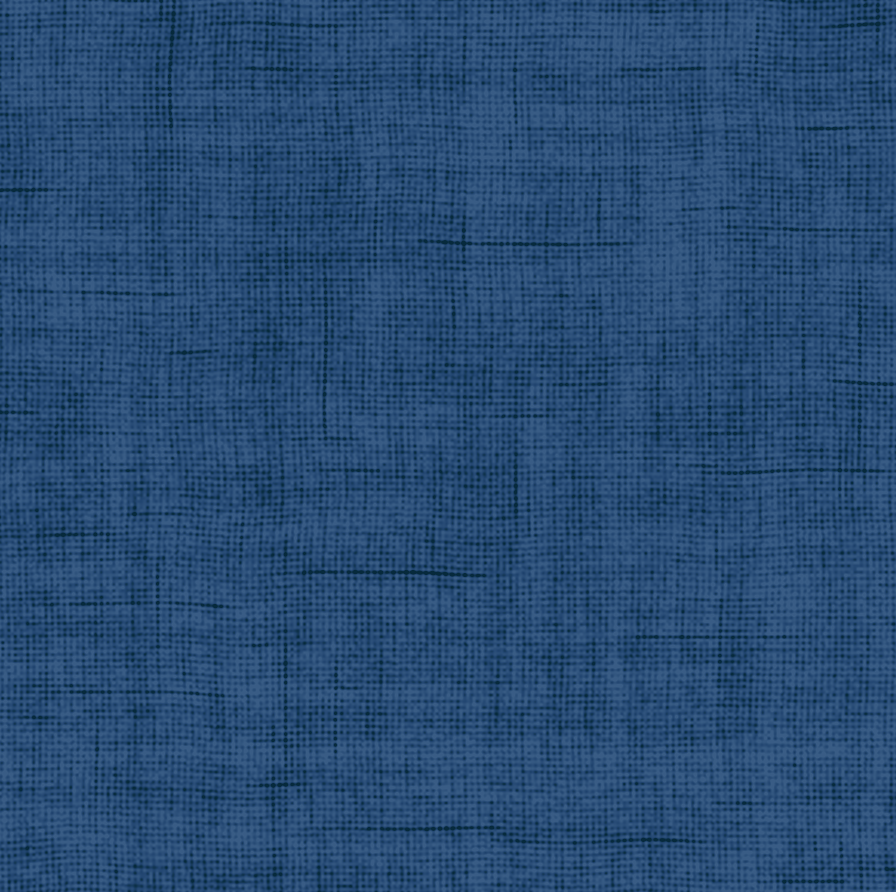
Reproduce this texture procedurally as a Shadertoy shader.

```glsl
// Blue linen cloth: two crossing sets of fine threads with dark gaps between.
// Each gap varies in depth along its length, some deepen into long slubs,
// and soft bands and fine grain make the weave uneven.

const float THREADS = 140.0;       // threads across the canvas height
const float WOBBLE = 0.9;          // sideways drift, in threads
const float BASE_TONE = 1.28;      // tone on top of a thread
const float GAP_MIN = 0.08;        // faintest gap
const float GAP_MAX = 0.47;        // deepest ordinary gap
const float CROSSING_DEPTH = 0.23; // extra shade where two gaps meet
const float BAND_DEPTH = 0.28;     // wide uneven bands
const float WEFT_SLUB = 0.75;      // dark horizontal streaks
const float WARP_SLUB = 0.55;      // dark vertical streaks
const float GRAIN_SCALE = 290.0;
const float GRAIN_DEPTH = 0.57;
const float TAU = 6.2831853;

const vec3 SHADOW = vec3(0.040, 0.180, 0.265);
const vec3 BLUE = vec3(0.130, 0.270, 0.440);
const vec3 LIGHT = vec3(0.215, 0.355, 0.515);

float hash(vec2 p) {
    return fract(sin(dot(p, vec2(127.1, 311.7))) * 43758.5453);
}

float noise(vec2 p) {
    vec2 cell = floor(p);
    vec2 f = fract(p);
    f = f * f * (3.0 - 2.0 * f);
    float low = mix(hash(cell), hash(cell + vec2(1.0, 0.0)), f.x);
    float high = mix(hash(cell + vec2(0.0, 1.0)), hash(cell + 1.0), f.x);
    return mix(low, high, f.y);
}

// Variation along one gap, independent of its neighbours
float alongGap(float along, float row, float frequency, float seed) {
    return noise(vec2(along * frequency + 50.0 * hash(vec2(row, seed)), row + seed));
}

// Gap profile, fading to its mean when threads are too small to draw
float gapProfile(float across) {
    float visible = 1.0 - smoothstep(0.35, 0.6, THREADS / iResolution.y);
    return 0.5 + 0.5 * visible * cos(TAU * across);
}

float gapDepth(float along, float row, float seed) {
    return mix(GAP_MIN, GAP_MAX, alongGap(along, row, 24.0, seed));
}

// Long dark streaks, gathered in a few favoured rows, with frayed ends
float slub(float along, float row, float seed) {
    float level = 0.7 * alongGap(along, row, 7.0, seed)
                + 0.3 * hash(vec2(row, seed + 5.0));
    float fray = alongGap(along, row, 70.0, seed + 300.0);
    return smoothstep(0.78, 0.96, level + 0.08 * (fray - 0.5));
}

void mainImage(out vec4 fragColor, in vec2 fragCoord) {
    vec2 p = fragCoord / iResolution.y;

    // Thread coordinates with a slight drift
    vec2 drift = vec2(noise(p * vec2(5.0, 11.0)), noise(p * vec2(11.0, 5.0) + 37.0));
    vec2 q = p * THREADS + WOBBLE * (drift - 0.5);
    vec2 row = floor(q + 0.5);

    // Weave: x holds the vertical gaps, y the horizontal ones
    vec2 gap = vec2(gapProfile(q.x), gapProfile(q.y));
    vec2 depth = vec2(gapDepth(p.y, row.x, 11.0), gapDepth(p.x, row.y, 523.0));
    float tone = BASE_TONE - dot(gap, depth) - CROSSING_DEPTH * gap.x * gap.y;

    // Bands several threads wide
    tone -= BAND_DEPTH * noise(p * vec2(4.0, 45.0) + 71.0);
    tone -= BAND_DEPTH * noise(p * vec2(45.0, 4.0) + 19.0);

    // Slubs; the vertical ones are broken by the threads that cross them
    tone -= WEFT_SLUB * slub(p.x, row.y, 907.0) * gap.y * (0.8 + 0.3 * gap.x);
    tone -= WARP_SLUB * slub(p.y, row.x, 211.0) * gap.x * (0.5 + 0.7 * gap.y);

    // Fibre grain
    tone += GRAIN_DEPTH * (noise(p * GRAIN_SCALE) - 0.5);

    // Tone to colour
    tone = clamp(tone, -0.1, 1.04);
    vec3 color = tone < 0.5 ? mix(SHADOW, BLUE, tone * 2.0)
                            : mix(BLUE, LIGHT, tone * 2.0 - 1.0);
    fragColor = vec4(color, 1.0);
}
```
